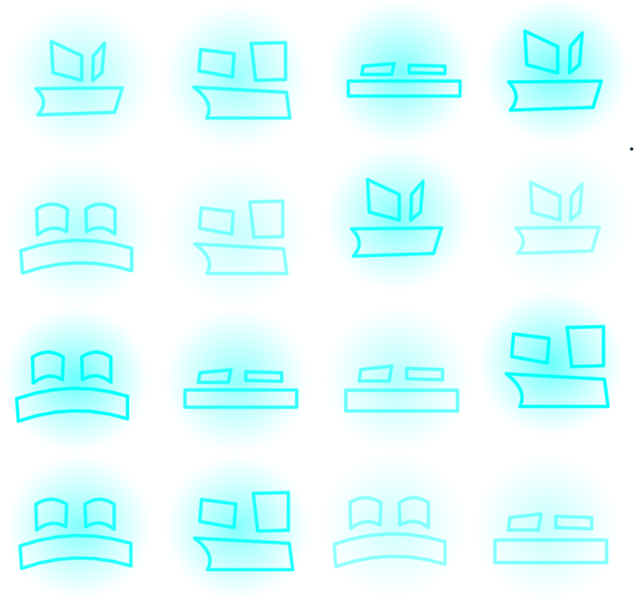
A Shadertoy shader for this pattern:

```glsl
// Four by four grid of cyan line glyphs, each a bar under two panels, on soft round glows.
// Every cell picks one of four glyphs, a strength and a small shift; outlines are distances
// to bowed edges, and glows are summed over wrapped neighbour cells so the sheet tiles.

#define GRID 4
#define CANVAS vec2(768.0, 723.0)   // design units across and down
#define INK vec3(0.0, 1.0, 0.985)
#define SPECK_COLOR vec3(0.0, 0.12, 0.18)
#define SPECK_POS vec2(758.0, 179.0)
#define SPECK_RADIUS 1.9
#define LINE_HALF_WIDTH 2.0
#define GLOW_RADIUS 88.0
#define GLOW_STRENGTH 0.58
#define EDGE_STEPS 6

// Per-cell choices, row by row from the top left
const int KIND[16] = int[16](0, 1, 2, 0,  3, 1, 0, 0,  3, 2, 2, 1,  3, 1, 3, 2);
const float STRENGTH[16] = float[16](
    0.60, 0.70, 0.90, 1.00,  0.55, 0.38, 0.85, 0.30,
    1.00, 0.75, 0.52, 1.00,  0.83, 0.83, 0.35, 0.40);
const vec2 SHIFT[16] = vec2[16](
    vec2(0, 4), vec2(-5, 2), vec2(0, -3), vec2(-5, -5),
    vec2(0, 7), vec2(-6, 10), vec2(-3, -9), vec2(-2, -9),
    vec2(-5, 4), vec2(-4, 5), vec2(-3, 3), vec2(-11, -16),
    vec2(-1, 0), vec2(-3, 1), vec2(-8, -2), vec2(-16, 1));

float segment(vec2 p, vec2 a, vec2 b) {
    vec2 ab = b - a;
    float t = clamp(dot(p - a, ab) / dot(ab, ab), 0.0, 1.0);
    return length(p - a - ab * t);
}

// Distance to an edge that bows out by the vector bow at its middle
float bowedEdge(vec2 p, vec2 a, vec2 b, vec2 bow) {
    float d = 1e5;
    vec2 last = a;
    for (int i = 1; i <= EDGE_STEPS; i++) {
        float t = float(i) / float(EDGE_STEPS);
        vec2 next = mix(a, b, t) + bow * 4.0 * t * (1.0 - t);
        d = min(d, segment(p, last, next));
        last = next;
    }
    return d;
}

// Outline of a panel: arch lifts top and bottom, notch pushes the left side in
float panel(vec2 p, vec2 size, vec2 a, vec2 b, vec2 c, vec2 d, float arch, float notch) {
    a *= size; b *= size; c *= size; d *= size;
    vec2 lift = vec2(0.0, -arch);
    float flats = min(bowedEdge(p, a, b, lift), bowedEdge(p, c, d, lift));
    float sides = min(segment(p, b, c), bowedEdge(p, d, a, vec2(notch, 0.0)));
    return min(flats, sides);
}

float glyph(vec2 p, int kind, float strength) {
    vec2 grow = vec2(0.97 + 0.12 * strength * strength);
    vec2 squash = vec2(1.0, 1.9 - strength);
    float l, r, bar;
    if (kind == 0) {          // leaning pages
        l = panel(p, grow, vec2(-34, -44), vec2(2, -27), vec2(2, 2), vec2(-32, -7), 0.0, 0.0);
        r = panel(p, grow, vec2(16, -27), vec2(29, -42), vec2(26, -7), vec2(15, 2), 0.0, 0.0);
        bar = panel(p, grow, vec2(-52, 12), vec2(50, 11), vec2(41, 40), vec2(-50, 43), 0.0, 8.0);
    } else if (kind == 1) {   // uneven panels
        l = panel(p, grow, vec2(-41, -32), vec2(-2, -27), vec2(-4, 0), vec2(-43, -7), 0.0, 0.0);
        r = panel(p, grow, vec2(18, -39), vec2(58, -40), vec2(58, 3), vec2(23, 4), 0.0, 0.0);
        bar = panel(p, grow, vec2(-49, 12), vec2(59, 18), vec2(63, 48), vec2(-34, 48), 0.0, 9.0);
    } else if (kind == 2) {   // flat slabs
        l = panel(p, squash, vec2(-44, -8), vec2(-7, -11), vec2(-10, 2), vec2(-46, 2), 0.0, 0.0);
        r = panel(p, squash, vec2(11, -9), vec2(54, -8), vec2(54, 1), vec2(11, 0), 0.0, 0.0);
        bar = panel(p, squash, vec2(-62, 10), vec2(72, 10), vec2(72, 28), vec2(-62, 28), 0.0, 0.0);
    } else {                  // arched panels
        vec2 unit = vec2(1.0);
        l = panel(p, unit, vec2(-52, -27), vec2(-15, -27), vec2(-16, 0), vec2(-51, 4), 6.0, 0.0);
        r = panel(p, unit, vec2(7, -27), vec2(42, -27), vec2(42, 3), vec2(8, 0), 6.0, 0.0);
        bar = panel(p, unit, vec2(-71, 23), vec2(62, 20), vec2(62, 47), vec2(-69, 50), 11.0, 0.0);
    }
    return min(bar, min(l, r));
}

int cellIndex(ivec2 cell) {
    ivec2 wrapped = (cell + GRID) % GRID;
    return wrapped.y * GRID + wrapped.x;
}

void mainImage(out vec4 fragColor, in vec2 fragCoord) {
    vec2 uv = fragCoord / iResolution.xy;
    vec2 pos = vec2(uv.x, 1.0 - uv.y) * CANVAS;
    float pixel = CANVAS.x / iResolution.x;
    vec2 cellSize = CANVAS / float(GRID);
    ivec2 cell = ivec2(floor(pos / cellSize));

    // Glows, which may spill over cell borders
    float glow = 0.0;
    for (int y = -1; y <= 1; y++)
    for (int x = -1; x <= 1; x++) {
        ivec2 c = cell + ivec2(x, y);
        int k = cellIndex(c);
        vec2 q = pos - (vec2(c) + 0.5) * cellSize - SHIFT[k];
        float fade = max(1.0 - length(q) / GLOW_RADIUS, 0.0);
        glow += GLOW_STRENGTH * STRENGTH[k] * pow(fade, 1.1);
    }
    vec3 color = mix(vec3(1.0), INK, min(glow, 1.0));

    // Outlines
    int k = cellIndex(cell);
    vec2 q = pos - (vec2(cell) + 0.5) * cellSize - SHIFT[k];
    float d = glyph(q, KIND[k], STRENGTH[k]) - LINE_HALF_WIDTH;
    color = mix(color, INK, pow(STRENGTH[k], 0.8) * smoothstep(pixel, -pixel, d));

    // Lone dark speck
    float speck = length(pos - SPECK_POS) - SPECK_RADIUS;
    color = mix(color, SPECK_COLOR, smoothstep(pixel, -pixel, speck));
    fragColor = vec4(color, 1.0);
}
```
